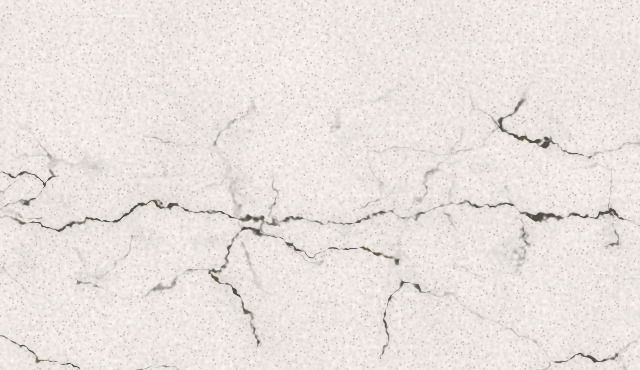
A Shadertoy shader for this texture:

```glsl
#define STONE_COLOR vec3(0.939, 0.913, 0.899)
#define SPECK_COLOR vec3(0.70, 0.66, 0.61)
#define STAIN_COLOR vec3(0.67, 0.66, 0.63)
#define VEIN_COLOR vec3(0.31, 0.30, 0.27)
#define OLIVE_COLOR vec3(0.39, 0.35, 0.25)
#define GRAIN_AMOUNT 0.044
#define VEIN_WIDTH 0.0042
#define CLOT_WIDTH 0.011
#define HALO_WIDTH 0.014
#define TRUNK_HEIGHT 0.43
#define CRACK_SCALE 3.5
#define CRACK_SHARE 0.8

// Two random values in 0..1 for an integer cell
vec2 hash2(vec2 cell) {
    uvec2 q = uvec2(ivec2(floor(cell)) + 4096) * uvec2(1597334673u, 3812015801u);
    uint h = (q.x ^ q.y) * 1597334673u;
    h ^= h >> 15;
    h *= 739982445u;
    h ^= h >> 16;
    return vec2(float(h & 65535u), float(h >> 16)) / 65535.0;
}

float cornerSlope(vec2 cell, vec2 offset) {
    float angle = 6.2832 * hash2(cell).x;
    return dot(vec2(cos(angle), sin(angle)), offset);
}

// Gradient noise, roughly -1..1
float gradientNoise(vec2 p) {
    vec2 i = floor(p), f = p - i;
    vec2 u = f * f * f * (f * (f * 6.0 - 15.0) + 10.0);
    vec2 e = vec2(1.0, 0.0);
    float low = mix(cornerSlope(i, f), cornerSlope(i + e.xy, f - e.xy), u.x);
    float high = mix(cornerSlope(i + e.yx, f - e.yx), cornerSlope(i + e.xx, f - e.xx), u.x);
    return 1.4 * mix(low, high, u.y);
}

// Jagged displacement that makes the cracks wander
vec2 crackWarp(vec2 p) {
    vec2 shift = vec2(0.0);
    float amplitude = 0.055, frequency = 3.5;
    for (int octave = 0; octave < 5; octave++) {
        vec2 s = p * frequency + 17.0 * float(octave);
        shift += amplitude * vec2(gradientNoise(s), gradientNoise(s + 41.7));
        amplitude *= 0.5;
        frequency *= 2.3;
    }
    return shift;
}

// Dark core with a pale halo around a crack at distance d
float veinInk(float d, float width) {
    float pixel = 1.0 / iResolution.y;
    float core = 1.0 - smoothstep(0.1 * width, width + 0.5 * pixel, d);
    return 0.8 * core + 0.2 * exp(-d / HALO_WIDTH);
}

// Borders of irregular cells, each border kept or dropped at random
float crackNetwork(vec2 p, float scale, float share, float width) {
    vec2 s = p * scale * vec2(0.8, 1.0);
    vec2 home = floor(s), nearest = vec2(0.0), nearestCell = home;
    float best = 1e3;
    for (int y = -1; y <= 1; y++)
    for (int x = -1; x <= 1; x++) {
        vec2 cell = home + vec2(x, y);
        vec2 r = cell + hash2(cell) - s;
        if (dot(r, r) < best) {
            best = dot(r, r);
            nearest = r;
            nearestCell = cell;
        }
    }
    float ink = 0.0;
    for (int y = -2; y <= 2; y++)
    for (int x = -2; x <= 2; x++) {
        vec2 cell = nearestCell + vec2(x, y);
        vec2 r = cell + hash2(cell) - s, across = r - nearest;
        if (dot(across, across) < 1e-5) continue;
        float d = dot(0.5 * (r + nearest), normalize(across)) / scale;
        float strength = smoothstep(1.0 - share, 1.15 - 0.5 * share, hash2(cell + nearestCell + 311.0).x);
        ink = max(ink, strength * veinInk(max(d, 0.0), width));
    }
    return ink;
}

// Small scattered dots of varying strength, on turned grids
float specks(vec2 p) {
    float ink = 0.0, pixel = 1.0 / iResolution.y;
    for (int layer = 0; layer < 3; layer++) {
        float scale = 58.0 + 17.0 * float(layer), turn = 0.5 + 0.7 * float(layer);
        vec2 s = mat2(cos(turn), sin(turn), -sin(turn), cos(turn)) * p * scale + 200.0;
        vec2 cell = floor(s), chance = hash2(cell + 700.0);
        float d = length(s - cell - 0.2 - 0.6 * hash2(cell)) / scale;
        float dotShape = 1.0 - smoothstep(0.0005, 0.0024 + 0.5 * pixel, d);
        ink = max(ink, dotShape * step(chance.x, 0.3) * mix(0.15, 0.85, chance.y * chance.y));
    }
    return ink;
}

void mainImage(out vec4 fragColor, in vec2 fragCoord) {
    vec2 p = fragCoord / iResolution.y;
    vec2 q = p + crackWarp(p);

    // Stone ground: cloudy tone, fine grain, dots
    float grain = gradientNoise(p * 105.0) + 0.6 * gradientNoise(p * 58.0 + 9.0);
    float cloud = gradientNoise(p * 3.0 + 5.0) + 0.7 * gradientNoise(p * 9.0 + 31.0);
    vec3 color = STONE_COLOR + GRAIN_AMOUNT * grain + 0.014 * cloud;
    color = mix(color, SPECK_COLOR, specks(p));

    // Vein width, crumbling and fading
    float grit = gradientNoise(p * 75.0 + 3.0) + 0.7 * gradientNoise(p * 34.0 + 15.0);
    float clot = smoothstep(0.1, 0.6, gradientNoise(p * 8.0 + 12.0));
    float width = mix(VEIN_WIDTH, CLOT_WIDTH, clot) * clamp(1.0 + 0.8 * grit, 0.3, 1.8);
    float fade = 0.78 + 0.5 * gradientNoise(p * 6.0 + 23.0) + 0.4 * gradientNoise(p * 22.0);
    float top = p.y - 0.09 * p.x + 0.14 * gradientNoise(p * 2.5 + 8.0);
    float band = 1.0 - smoothstep(0.5, 0.72, top);
    float nearTrunk = exp(-pow((p.y - TRUNK_HEIGHT) / 0.22, 2.0));

    // Wandering main vein, branches, hairlines
    float trunkLine = TRUNK_HEIGHT + 0.07 * gradientNoise(vec2(q.x * 2.6, 7.4));
    float ink = veinInk(abs(q.y - trunkLine), width);
    ink = max(ink, 0.9 * band * crackNetwork(q, CRACK_SCALE, CRACK_SHARE, 0.9 * width));
    ink = max(ink, 0.6 * nearTrunk * crackNetwork(q + 4.3, CRACK_SCALE * 2.2, 0.5, 0.75 * width));
    ink *= clamp(fade, 0.15, 1.1) * clamp(1.0 + 0.55 * grit, 0.35, 1.3);
    ink = clamp(ink, 0.0, 1.0);

    // Grey stains first, then the dark mineral
    float olive = smoothstep(0.0, 0.6, gradientNoise(p * 14.0 + 51.0));
    float stain = 0.2 * nearTrunk * smoothstep(0.25, 0.8, gradientNoise(p * vec2(7.0, 10.0) + 77.0));
    stain *= clamp(1.0 + grit, 0.0, 2.0);
    color = mix(color, STAIN_COLOR, clamp(stain + 1.2 * ink, 0.0, 1.0));
    color = mix(color, mix(VEIN_COLOR, OLIVE_COLOR, olive), smoothstep(0.3, 1.05, ink));
    fragColor = vec4(clamp(color, 0.0, 1.0), 1.0);
}
```
